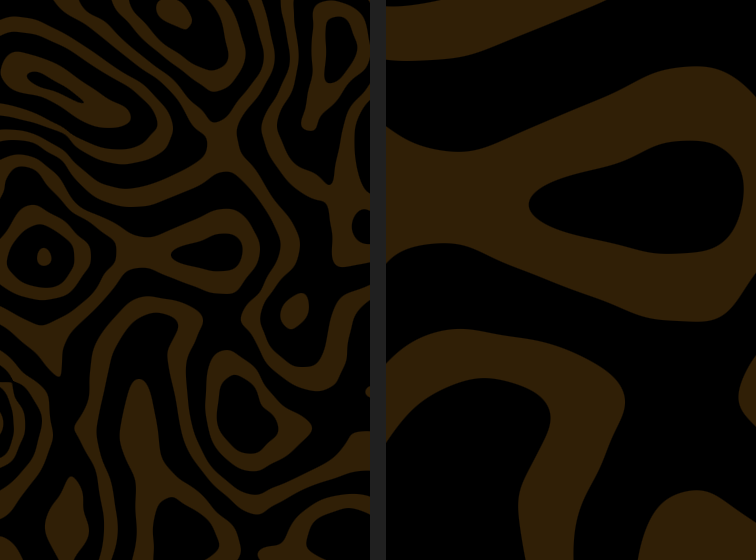
Left, the full canvas; right, a detail of the centre.
Reproduce this pattern procedurally as a Shadertoy shader.

```glsl
// Flowing zebra bands in dark brown on black. A slow gradient-noise height field
// sets the phase and direction of small overlapping wave patches; their sum gives
// bands of nearly even width that loop, fork and taper.

const float TAU = 6.2831853;

// Random unit vector for a lattice corner
vec2 cornerGradient(vec2 corner) {
    uvec2 q = uvec2(ivec2(corner) + 512);
    uint h = q.x * 1597334677u ^ q.y * 3812015801u;
    h = (h ^ (h >> 15)) * 2246822519u;
    h ^= h >> 13;
    float angle = TAU * float(h & 65535u) / 65536.0;
    return vec2(cos(angle), sin(angle));
}

// Gradient noise: value in x, analytic derivative in yz
vec3 gradientNoise(vec2 p) {
    vec2 i = floor(p), f = p - i;
    vec2 u = f * f * f * (f * (f * 6.0 - 15.0) + 10.0);
    vec2 du = 30.0 * f * f * (f * (f - 2.0) + 1.0);

    vec2 ga = cornerGradient(i);
    vec2 gb = cornerGradient(i + vec2(1, 0));
    vec2 gc = cornerGradient(i + vec2(0, 1));
    vec2 gd = cornerGradient(i + vec2(1, 1));
    float a = dot(ga, f);
    float b = dot(gb, f - vec2(1, 0));
    float c = dot(gc, f - vec2(0, 1));
    float d = dot(gd, f - vec2(1, 1));

    float twist = a - b - c + d;
    float value = a + u.x * (b - a) + u.y * (c - a) + u.x * u.y * twist;
    vec2 slope = ga + u.x * (gb - ga) + u.y * (gc - ga) + u.x * u.y * (ga - gb - gc + gd)
               + du * (u.yx * twist + vec2(b, c) - a);
    return vec3(value, slope);
}

// Phase of the flow and its slope, with a finer octave for the wobble
vec3 flowPhase(vec2 p) {
    vec3 broad = gradientNoise(p * 2.4 + vec2(3.3, 7.6));
    vec3 fine = gradientNoise(p * 4.6 + vec2(21.7, 14.2));
    return 27.0 * vec3(broad.x + 0.12 * fine.x, 2.4 * broad.yz + 0.55 * fine.yz);
}

// Complex sum of the wave patches around p
vec2 waveSum(vec2 p) {
    const float cell = 0.075;
    float wavenumber = TAU / 0.097;
    vec2 home = floor(p / cell);
    vec2 sum = vec2(0);
    for (int y = -2; y <= 2; y++)
    for (int x = -2; x <= 2; x++) {
        vec2 center = (home + vec2(x, y) + 0.5) * cell;
        vec2 offset = p - center;
        float falloff = max(0.0, 1.0 - dot(offset, offset) / (4.0 * cell * cell));
        vec3 flow = flowPhase(center);
        // Limit the local band width
        float steepness = max(length(flow.yz), 0.001);
        float k = clamp(steepness, 0.65 * wavenumber, 1.3 * wavenumber);
        float phase = flow.x + dot(offset, flow.yz) * k / steepness;
        sum += falloff * falloff * falloff * vec2(cos(phase), sin(phase));
    }
    return sum;
}

void mainImage(out vec4 fragColor, in vec2 fragCoord) {
    vec2 p = fragCoord / iResolution.x;
    vec2 wave = waveSum(p);

    // Brown where the wave is high, with a smoothed rim
    float band = wave.x - 0.25 * length(wave);
    float cover = clamp(0.5 + band / max(fwidth(band), 0.00001), 0.0, 1.0);

    vec3 black = vec3(0.0);
    vec3 brown = vec3(0.19, 0.12, 0.025);
    fragColor = vec4(mix(black, brown, cover), 1.0);
}
```
